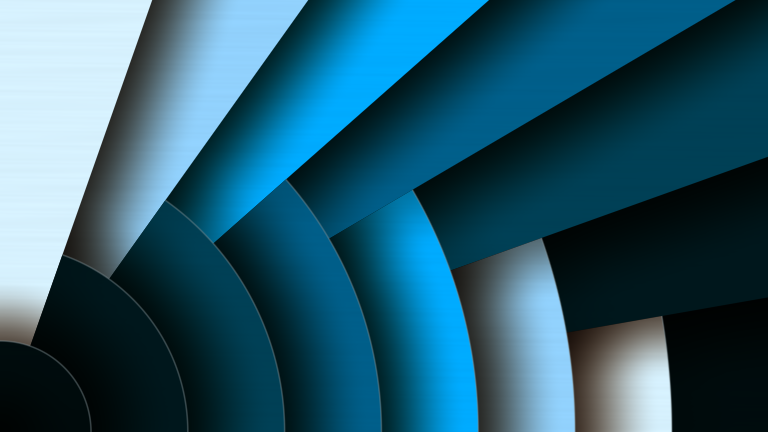
A WebGL 2 fragment shader for this background:

```glsl
#version 300 es
precision highp float;
// Fan of shaded rays meeting concentric paper rings, from white through blue to black.
uniform vec2 u_resolution;
out vec4 fragColor;

const int LAYERS = 7;
const float FIRST_RADIUS = 0.2107;
const float RING_WIDTH = 0.2241;

// Upper edge of each ray, as an angle in radians; the first lies outside the canvas.
const float EDGE_ANGLE[LAYERS] = float[](3.1416, 1.232, 0.951, 0.7235, 0.531, 0.3441, 0.1735);

// Shared colours: rays use them forwards, rings backwards.
const vec3 PALETTE[LAYERS] = vec3[](
    vec3(0.84, 0.945, 0.995), vec3(0.57, 0.82, 0.99), vec3(0.0, 0.67, 1.0),
    vec3(0.0, 0.37, 0.54), vec3(0.0, 0.25, 0.335), vec3(0.0, 0.09, 0.11),
    vec3(0.0, 0.045, 0.05));

float ringRadius(int i) {
    return FIRST_RADIUS + RING_WIDTH * float(i);
}

// Signed distance below a line through the origin.
float belowEdge(vec2 p, float angle) {
    return dot(p, vec2(sin(angle), -cos(angle)));
}

float coverage(float d, float pixel) {
    return smoothstep(-0.7 * pixel, 0.7 * pixel, d);
}

// Light left over at distance d from an overlapping edge.
float shadow(float d, float darkest, float width) {
    return mix(darkest, 1.0, smoothstep(-0.03, width, d));
}

// Main shadow plus a cross shadow that is strongest on pale sheets.
vec3 sheet(int tone, float mainDist, float crossDist) {
    float crossFloor = min(0.25 + 0.2 * float(tone), 0.85);
    float light = shadow(mainDist, 0.14, 0.2) * shadow(crossDist, crossFloor, 0.15);
    return PALETTE[tone] * pow(vec3(light), vec3(0.75, 0.95, 1.1));
}

// Fine horizontal brushing from layered sines.
float brushed(vec2 p) {
    float grain = 0.0;
    float freq = 150.0;
    for (int i = 0; i < 3; i++) {
        grain += sin(p.y * freq + 2.0 * sin(p.x * 5.0 + p.y * freq * 0.37));
        freq *= 1.7;
    }
    return grain / 3.0;
}

void main() {
    float pixel = 1.0 / u_resolution.y;
    vec2 p = gl_FragCoord.xy * pixel;
    float r = length(p);
    vec3 color = PALETTE[0];

    // Rays, each lying under the one above it
    for (int i = 0; i < LAYERS; i++) {
        float below = belowEdge(p, EDGE_ANGLE[i]);
        vec3 ray = sheet(i, below, r - ringRadius(i));
        color = mix(color, ray, coverage(below, pixel));
    }

    // Rings, from the outermost inwards, with a thin pale rim
    for (int i = LAYERS - 1; i >= 0; i--) {
        float below = belowEdge(p, EDGE_ANGLE[i]);
        float inside = ringRadius(i) - r;
        float mask = coverage(below, pixel);
        vec3 ring = sheet(LAYERS - 1 - i, r - ringRadius(i - 1), below);
        color = mix(color, ring, mask * coverage(inside, pixel));
        float rim = 1.0 - smoothstep(0.0, 0.0035, abs(inside));
        color = mix(color, vec3(0.5, 0.56, 0.58), 0.45 * rim * mask);
    }

    color *= 1.0 + 0.012 * brushed(p);
    fragColor = vec4(color, 1.0);
}
```
